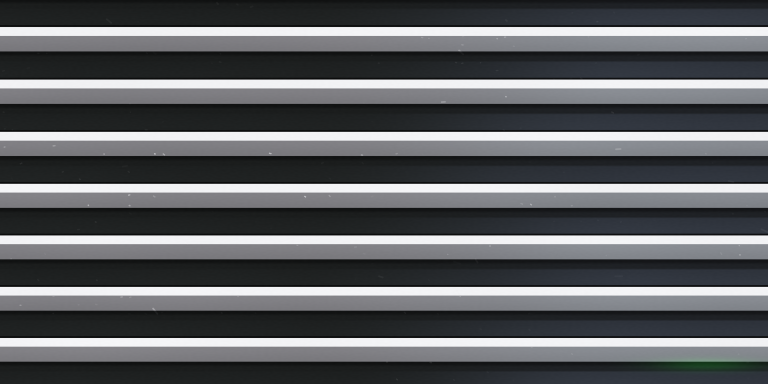
Give the GLSL for this texture, as a WebGL 1 fragment shader.

```glsl
precision highp float;
// Horizontal metal louvres: white lit edges, grey faces and dark recesses with fine specks.
uniform vec2 u_resolution;

float hash(vec2 p) {
    p = fract(p * vec2(0.1031, 0.1137));
    p += dot(p, p.yx + 33.33);
    return fract((p.x + p.y) * p.x * 17.0);
}

float gradientNoise(vec2 p) {
    vec2 cell = floor(p);
    vec2 f = p - cell;
    vec2 blend = f * f * f * (f * (f * 6.0 - 15.0) + 10.0);
    vec4 corner;
    for (int i = 0; i < 4; i++) {
        vec2 offset = vec2(mod(float(i), 2.0), floor(float(i) / 2.0));
        float angle = 6.2832 * hash(cell + offset + 71.0);
        float slope = dot(vec2(cos(angle), sin(angle)), f - offset);
        if (i == 0) corner.x = slope;
        else if (i == 1) corner.y = slope;
        else if (i == 2) corner.z = slope;
        else corner.w = slope;
    }
    vec2 sides = mix(corner.xz, corner.yw, blend.x);
    return mix(sides.x, sides.y, blend.y);
}

// Short bright scratches, at most one inside each grid cell.
float specks(vec2 p, float count, float density, float reach) {
    vec2 cell = floor(p * count);
    vec2 center = 0.35 + 0.3 * vec2(hash(cell + 11.0), hash(cell + 47.0));
    vec2 d = fract(p * count) - center;
    float angle = 1.4 * hash(cell + 83.0) - 1.0;
    vec2 along = vec2(cos(angle), sin(angle));
    float len = reach * hash(cell + 29.0);
    d -= along * clamp(dot(d, along), -len, len);
    float pixel = count / u_resolution.y;
    float mark = 1.0 - smoothstep(0.015, 0.03 + pixel, length(d));
    return mark * step(hash(cell + 5.0), density) * (0.3 + 0.7 * hash(cell + 61.0));
}

void main() {
    vec2 uv = gl_FragCoord.xy / u_resolution;
    vec2 p = vec2(uv.x * u_resolution.x / u_resolution.y, uv.y);

    // About 7.4 slats, slightly closer together toward the bottom.
    float down = 1.0 - uv.y;
    float slat = 7.266 * down + 0.15 * down * down - 0.5115;
    float row = floor(slat + 0.5);
    float t = slat - row;
    float soft = max(0.012, 4.5 / u_resolution.y);

    // Slow tonal drift along each slat, and a cool reflection on the right.
    float drift = gradientNoise(vec2(p.x * 1.7, row * 3.37 + 0.5));
    float cool = smoothstep(0.4, 0.85, uv.x + 0.06 * drift);

    vec3 shadow = mix(vec3(0.065, 0.07, 0.07), vec3(0.08, 0.085, 0.095), cool);
    vec3 recess = mix(vec3(0.105, 0.113, 0.112), vec3(0.12, 0.13, 0.145), cool);
    vec3 panel = mix(vec3(0.12, 0.13, 0.13), vec3(0.19, 0.21, 0.245), cool);
    panel *= 0.95 + 0.08 * smoothstep(-0.36, -0.08, t) + 0.08 * drift;
    vec3 face = mix(vec3(0.505, 0.502, 0.52), vec3(0.535, 0.55, 0.575), cool);
    face *= 1.0 + 0.05 * drift - 0.06 * smoothstep(0.2, 0.46, t);
    vec3 edge = vec3(0.95, 0.952, 0.96) + 0.02 * drift;

    // Stack the profile from the recess down to the next shadow.
    vec3 color = mix(shadow, recess, smoothstep(-0.5, -0.42, t));
    color = mix(color, panel, smoothstep(-0.37, -0.32, t));
    color = mix(color, shadow * 0.7, smoothstep(-0.035 - soft, -0.035 + soft, t));
    color = mix(color, edge, smoothstep(-soft, soft, t));
    color = mix(color, face, smoothstep(0.17 - soft, 0.17 + soft, t));
    color = mix(color, shadow, smoothstep(0.465 - soft, 0.465 + soft, t));

    // Dust and scratches, strongest on the grey faces.
    float onFace = smoothstep(0.17, 0.19, t) * (1.0 - smoothstep(0.45, 0.47, t));
    float patches = smoothstep(-0.2, 0.35, gradientNoise(p * 4.0 + 9.3));
    float dust = specks(p, 46.0, 0.06, 0.1) * patches;
    dust += 0.6 * specks(p + 3.7, 24.0, 0.02, 0.22);
    color = mix(color, vec3(0.85, 0.85, 0.86), clamp(dust, 0.0, 1.0) * mix(0.1, 0.7, onFace));

    // Fine grain and a faint green glint at the lower right.
    color += 0.008 * gradientNoise(p * vec2(90.0, 220.0));
    vec2 glint = (uv - vec2(0.92, 0.05)) / vec2(0.07, 0.016);
    color += vec3(0.0, 0.15, 0.01) * exp(-dot(glint, glint));

    gl_FragColor = vec4(clamp(color, 0.0, 1.0), 1.0);
}
```
